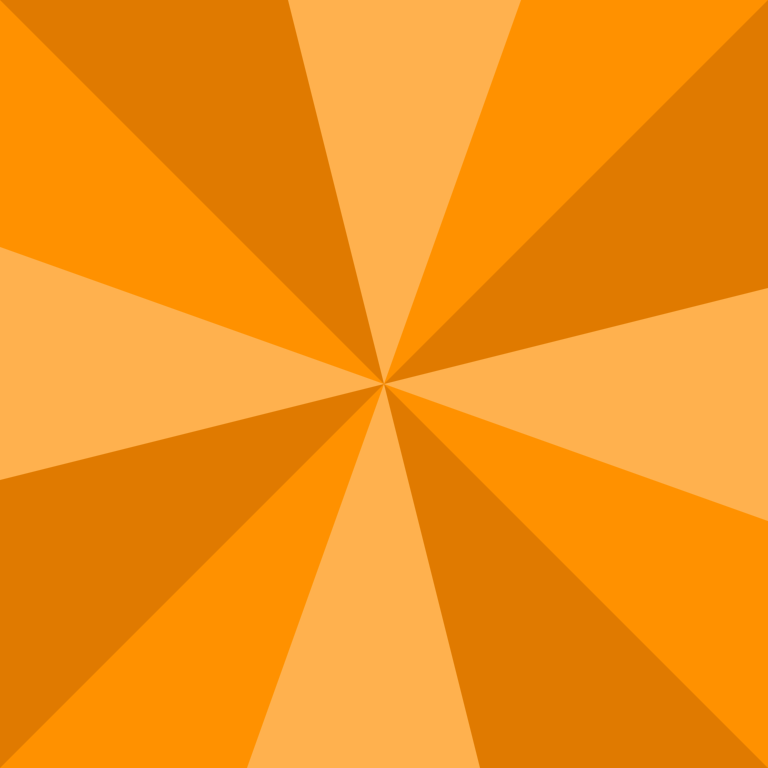
Reproduce this background procedurally as a three.js fragment shader.

```glsl
// A sunburst of twelve flat orange wedges meeting at the canvas centre.
// The polar angle is folded into one quarter turn, where three edges
// separate the light, dark and middle tones; each edge is smoothed by distance.

varying vec2 vUv;

const vec3 LIGHT_ORANGE = vec3(1.0, 0.695, 0.305);
const vec3 DARK_ORANGE = vec3(0.88, 0.48, 0.0);
const vec3 MID_ORANGE = vec3(1.0, 0.57, 0.0);

const vec2 CENTER = vec2(0.5);
const float QUARTER_TURN = 1.5707963;

// Edge angles in radians, counterclockwise within each quarter turn.
const float DARK_START = 0.24498;
const float MID_START = 0.785398;
const float LIGHT_START = 1.22803;

// Half width of the edge blend, as a share of the canvas.
const float EDGE_SOFTNESS = 0.001;

// Coverage past a ray at edgeAngle, from the distance to that ray.
float pastEdge(float angle, float edgeAngle, float radius) {
  float edgeDistance = radius * sin(angle - edgeAngle);
  return smoothstep(-EDGE_SOFTNESS, EDGE_SOFTNESS, edgeDistance);
}

void main() {
  // Fold the plane; the seam lies inside a light wedge.
  vec2 offset = vUv - CENTER;
  float radius = length(offset);
  float angle = mod(atan(offset.y, offset.x), QUARTER_TURN);

  // Layer the wedges in angular order.
  vec3 color = LIGHT_ORANGE;
  color = mix(color, DARK_ORANGE, pastEdge(angle, DARK_START, radius));
  color = mix(color, MID_ORANGE, pastEdge(angle, MID_START, radius));
  color = mix(color, LIGHT_ORANGE, pastEdge(angle, LIGHT_START, radius));

  gl_FragColor = vec4(color, 1.0);
}
```
